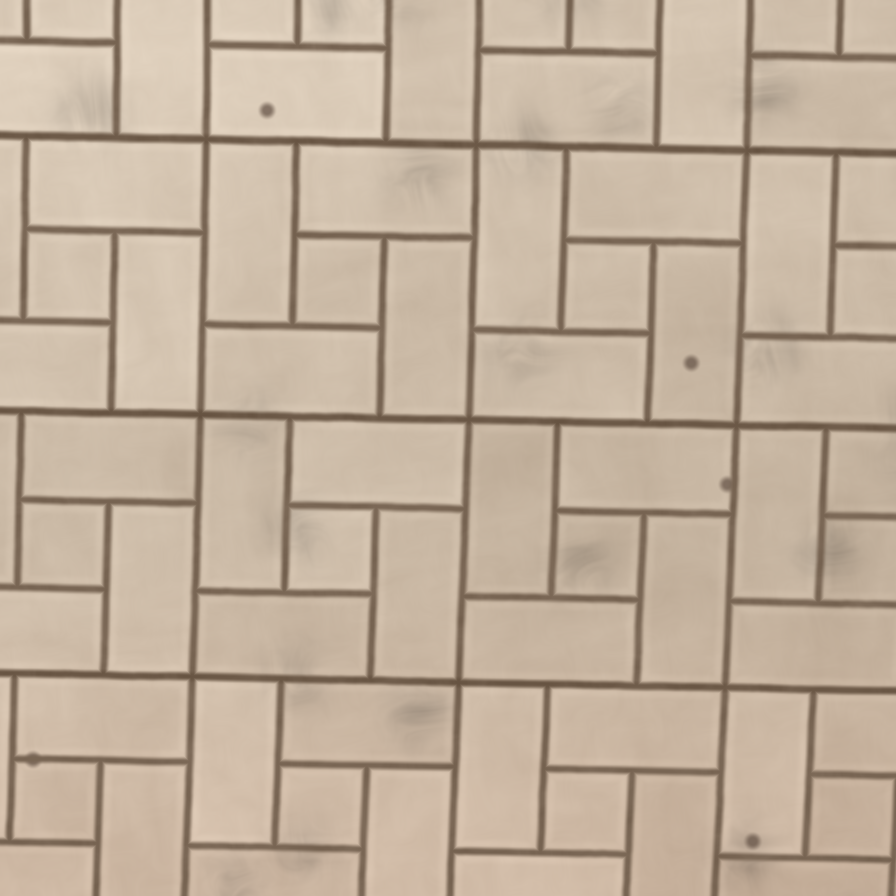
Give the GLSL for this texture, as a Shadertoy shader.

```glsl
// Worn beige pinwheel paving: four oblong stones around a square, with dark joints.

float hash(vec2 p) {
    return fract(sin(dot(p, vec2(127.1, 311.7))) * 4375.85);
}

// Layered warped sines, roughly -1 to 1
float mottle(vec2 p) {
    float sum = 0.0, gain = 0.5;
    for (int i = 0; i < 4; i++) {
        p = mat2(0.8, -0.6, 0.6, 0.8) * p * 1.7 + 1.3;
        p += 0.7 * sin(p.yx * 1.3);
        sum += gain * sin(p.x) * sin(p.y);
        gain *= 0.7;
    }
    return sum;
}

// Slightly skewed floor plane; one unit is one pinwheel, y runs downward
vec2 floorPlane(vec2 p) {
    float x = (p.x - 0.2318 + 0.026 * pow(p.y, 1.5)) / (0.3027 - 0.0068 * p.y);
    float y = p.y - 0.151 - 0.02 * p.x;
    return vec2(x, y * (3.173 + 0.265 * y));
}

// Returns depth inside the nearest stone (in thirds of a pinwheel) and its index
vec2 pinwheel(vec2 p) {
    vec2 best = vec2(0.5 - max(abs(p.x), abs(p.y)), 4.0);
    for (int i = 0; i < 4; i++) {
        vec2 inside = vec2(0.5, 1.0) - abs(p - vec2(-1.0, -0.5));
        float depth = min(inside.x, inside.y);
        if (depth > best.x) best = vec2(depth, float(i));
        p = vec2(-p.y, p.x);
    }
    return best;
}

// Sparse cellular marks: x = small dark pits, y = soft smudges
vec2 stains(vec2 p) {
    vec2 marks = vec2(0.0);
    vec2 cell = floor(p);
    for (int j = -1; j <= 1; j++)
    for (int i = -1; i <= 1; i++) {
        vec2 id = cell + vec2(i, j);
        vec2 centre = id + vec2(hash(id + 3.1), hash(id + 8.7));
        float d = length(p - centre);
        float pick = hash(id + 15.4);
        marks.x = max(marks.x, step(0.86, pick) * (1.0 - smoothstep(0.02, 0.07, d)));
        marks.y = max(marks.y, step(pick, 0.45) * exp(-d * d * 22.0));
    }
    return marks;
}

void mainImage(out vec4 fragColor, in vec2 fragCoord) {
    vec2 uv = fragCoord / iResolution.xy;
    uv.y = 1.0 - uv.y;

    // Stone layout, with slightly uneven edges
    vec2 plane = floorPlane(uv) + 0.0025 * vec2(mottle(uv * 14.0), mottle(uv * 14.0 + 7.0));
    vec2 local = 3.0 * fract(plane) - 1.5;
    vec2 stone = pinwheel(local);
    float tone = hash(floor(plane) + stone.y * 0.37 + 21.0);

    // Light falls off from the top left; each stone has its own tone
    float cloud = mottle(uv * 9.0 + tone * 5.0);
    float shade = 0.1 + 0.42 * smoothstep(0.0, 0.55, uv.y) + 0.35 * (uv.x - 0.5)
                + 0.3 * tone + 0.16 * cloud + 0.07 * mottle(uv * 45.0);
    vec3 col = mix(vec3(0.87, 0.81, 0.735), vec3(0.75, 0.68, 0.60), shade);
    col += vec3(0.012, -0.006, -0.008) * smoothstep(0.55, 1.0, uv.y);

    // Pale worn rims
    col += 0.022 * smoothstep(0.05, 0.09, stone.x) * (1.0 - smoothstep(0.09, 0.17, stone.x));

    // Pits and grey smudges
    vec2 marks = stains(uv * 6.0);
    col *= 1.0 - 0.13 * marks.y * (0.6 + 0.8 * mottle(uv * 22.0));
    col = mix(col, vec3(0.40, 0.33, 0.28), 0.75 * marks.x);

    // Joints, a little heavier along the seams between rows
    float seam = 1.0 - smoothstep(0.02, 0.08, 1.5 - abs(local.y));
    float joint = 1.0 - smoothstep(0.008, 0.072 + 0.012 * seam, stone.x);
    vec3 grout = vec3(0.47, 0.395, 0.325) - 0.05 * seam + 0.025 * mottle(uv * 30.0);
    col = mix(col, grout, joint);

    fragColor = vec4(col, 1.0);
}
```
